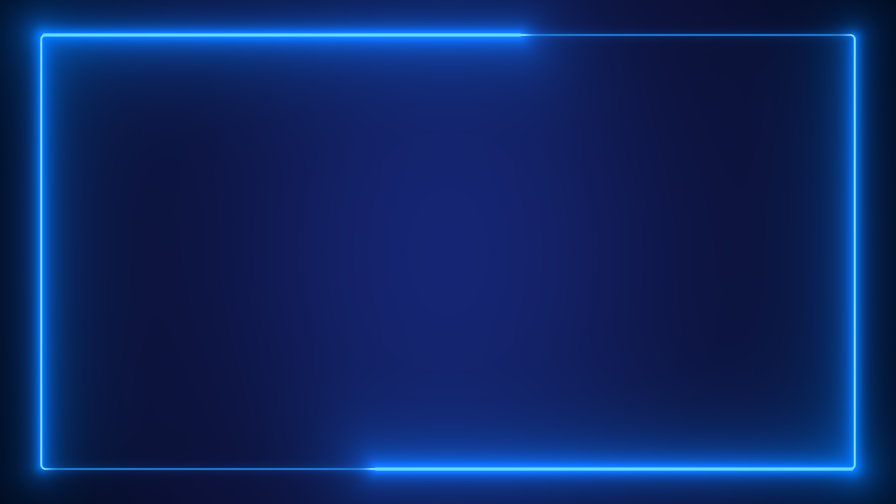
Give the GLSL for this background, as a WebGL 1 fragment shader.

```glsl
precision highp float;
// A neon rectangle glowing on a deep blue, vignetted backdrop.
// A rounded-box distance draws the thin outline; distances to four bright
// strokes, placed in point symmetry about the centre, give the halos.
uniform vec2 u_resolution;

const vec2 FRAME = vec2(0.807, 0.4306); // half size, in canvas heights
const float STROKE_END = 0.142;         // where the bright top stroke stops

float roundedBox(vec2 p, vec2 halfSize, float radius) {
  vec2 q = abs(p) - halfSize + radius;
  return length(max(q, 0.0)) + min(max(q.x, q.y), 0.0) - radius;
}

float segment(vec2 p, vec2 a, vec2 b) {
  vec2 ab = b - a;
  return length(p - a - ab * clamp(dot(p - a, ab) / dot(ab, ab), 0.0, 1.0));
}

// Tight and wide falloff around a stroke
float halo(float d, float wide) {
  return 0.58 * exp(-d / 0.018) + wide * exp(-d / 0.075);
}

// Smooth-edged line of the given half width
float line(float d, float halfWidth) {
  float pixel = 1.0 / u_resolution.y;
  return 1.0 - smoothstep(halfWidth - 0.5 * pixel, halfWidth + pixel, d);
}

void main() {
  vec2 p = (gl_FragCoord.xy - 0.5 * u_resolution) / u_resolution.y;
  float box = roundedBox(p, FRAME, 0.009);

  // Backdrop: royal blue centre, navy sides, nearly black corners
  float r = length(p * vec2(1.0, 0.85));
  vec3 color = mix(vec3(0.085, 0.145, 0.45), vec3(0.045, 0.065, 0.215),
                   smoothstep(0.0, 0.68, r));
  color = mix(color, vec3(0.008, 0.025, 0.085), smoothstep(0.62, 0.98, r));

  // Bright strokes: top and left, then the same turned by half a circle
  float wide = mix(0.5, 0.3, smoothstep(-0.01, 0.03, box));
  float dark = 1.0;
  float thick = 0.0;
  for (int i = 0; i < 2; i++) {
    vec2 s = i == 0 ? p : -p;
    vec2 corner = vec2(-FRAME.x, FRAME.y);
    float across = segment(s, corner + vec2(0.006, 0.0), vec2(STROKE_END, FRAME.y));
    float down = segment(s, corner - vec2(0.0, 0.006), -FRAME + vec2(0.0, 0.006));
    dark *= (1.0 - halo(across, wide)) * (1.0 - 0.9 * halo(down, wide));
    thick = max(thick, line(across, 0.0028));
  }
  float glow = 1.0 - dark;
  color += vec3(0.0, 0.44, 0.88) * glow * (1.0 - 0.25 * color.b);

  // Crisp outline, whiter where the halo is strong
  float edge = abs(box);
  vec3 lineColor = mix(vec3(0.12, 0.5, 0.85), vec3(0.55, 0.9, 1.0),
                       smoothstep(0.3, 0.8, glow));
  color += vec3(0.0, 0.08, 0.16) * exp(-edge / 0.007);
  color = mix(color, lineColor, line(edge, 0.0013));
  color = mix(color, vec3(0.4, 0.85, 1.0), thick * 0.85);

  gl_FragColor = vec4(clamp(color, 0.0, 1.0), 1.0);
}
```
